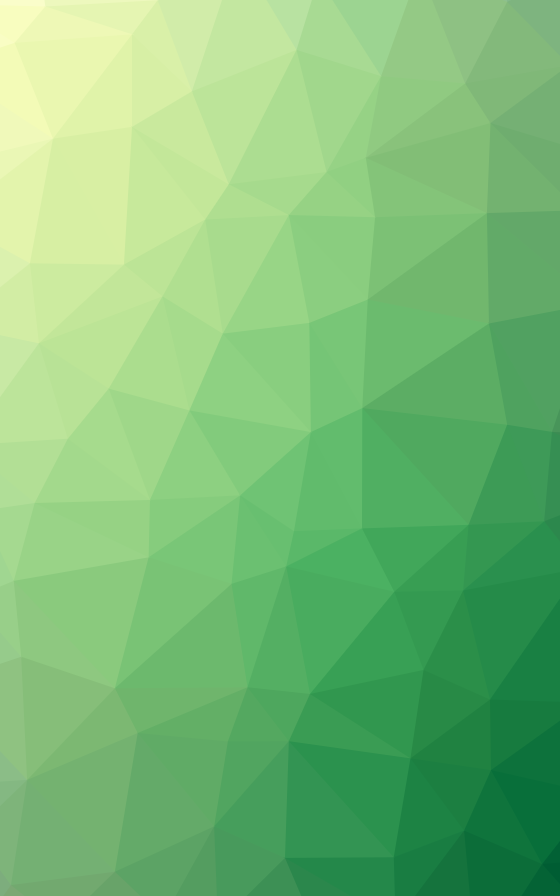
Write a WebGL 2 fragment shader that draws this background.

```glsl
#version 300 es
precision highp float;

uniform vec2 u_resolution;
out vec4 fragColor;

// Pale yellow to deep green, in even steps
const vec3 RAMP[9] = vec3[9](
    vec3(1.00, 1.00, 0.90), vec3(0.97, 0.99, 0.73), vec3(0.85, 0.94, 0.64),
    vec3(0.68, 0.87, 0.56), vec3(0.47, 0.78, 0.47), vec3(0.25, 0.67, 0.36),
    vec3(0.14, 0.52, 0.26), vec3(0.00, 0.41, 0.22), vec3(0.00, 0.27, 0.16));

vec3 ramp(float t) {
    float s = clamp(t, 0.0, 0.999) * 8.0;
    int i = int(s);
    return mix(RAMP[i], RAMP[i + 1], fract(s));
}

vec2 hash2(vec2 p) {
    return fract(sin(vec2(dot(p, vec2(127.1, 311.7)),
                          dot(p, vec2(269.5, 183.3)))) * 43758.5453);
}

// Grid vertex, shifted at random inside its cell
vec2 vertex(vec2 id) {
    return id + 0.5 + 0.75 * (hash2(id) - 0.5);
}

float cross2(vec2 a, vec2 b) {
    return a.x * b.y - a.y * b.x;
}

// Signed distance to the line a-b, positive on its left
float edge(vec2 p, vec2 a, vec2 b) {
    return cross2(b - a, p - a) / length(b - a);
}

// Flat facet colour: the ramp runs both rightward and downward
vec3 facetColor(vec2 center, vec2 size) {
    vec2 t = (vec2(center.x, size.y - center.y) + 1.0) / (size + 2.0);
    return 0.5 * (ramp(t.x) + ramp(t.y));
}

// Premultiplied colour and coverage of a counterclockwise triangle
vec4 facet(vec2 p, vec2 a, vec2 b, vec2 c, vec2 size, float pixel) {
    float inside = min(edge(p, a, b), min(edge(p, b, c), edge(p, c, a)));
    float coverage = clamp(0.5 + inside / pixel, 0.0, 1.0);
    return vec4(facetColor((a + b + c) / 3.0, size), 1.0) * coverage;
}

void main() {
    float pixel = 6.4 / u_resolution.x;
    vec2 size = u_resolution * pixel;
    vec2 p = gl_FragCoord.xy * pixel;
    vec2 cell = floor(p - 0.5);
    vec4 sum = vec4(0.0);

    // Jittered quads near this point, each split into two facets
    for (int y = -1; y <= 1; y++) {
        for (int x = -1; x <= 1; x++) {
            vec2 id = cell + vec2(x, y);
            vec2 a = vertex(id);
            vec2 b = vertex(id + vec2(1.0, 0.0));
            vec2 c = vertex(id + vec2(1.0, 1.0));
            vec2 d = vertex(id + vec2(0.0, 1.0));

            // Delaunay rule: a-c is the diagonal if angles b + d stay under 180
            float sineSum = cross2(c - b, a - b) * dot(a - d, c - d)
                          + dot(c - b, a - b) * cross2(a - d, c - d);
            if (sineSum >= 0.0) {
                sum += facet(p, a, b, c, size, pixel);
                sum += facet(p, a, c, d, size, pixel);
            } else {
                sum += facet(p, a, b, d, size, pixel);
                sum += facet(p, b, c, d, size, pixel);
            }
        }
    }

    fragColor = vec4(sum.rgb / max(sum.a, 0.001), 1.0);
}
```
